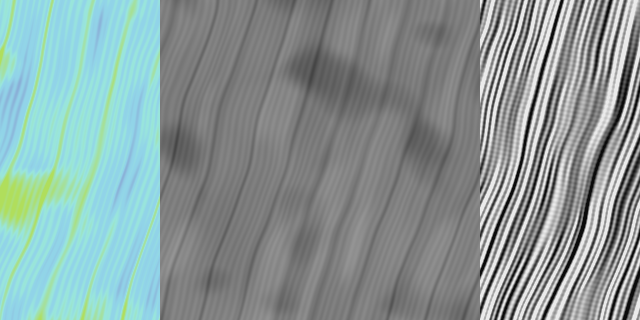
Write a Shadertoy shader that draws this texture map.

```glsl
// Leaning wood-like grain in three panels: a false-colour height map, the plain
// grey height, and a high-contrast relief. One height field feeds all panels:
// warped stripes, periodic grooves, soft dark hollows and long bright streaks.

const float TAU = 6.2831853;

float hash(vec2 p) {
    vec3 q = fract(p.xyx * vec3(0.1031, 0.1030, 0.0973));
    q += dot(q, q.yzx + 33.33);
    return fract((q.x + q.y) * q.z);
}

// Value noise with quintic blending, 0 to 1
float noise(vec2 p) {
    vec2 i = floor(p), f = fract(p);
    f = f * f * f * (f * (f * 6.0 - 15.0) + 10.0);
    return mix(mix(hash(i), hash(i + vec2(1, 0)), f.x),
               mix(hash(i + vec2(0, 1)), hash(i + vec2(1, 1)), f.x), f.y);
}

// Three rotated layers, which hide the square lattice
float softNoise(vec2 p) {
    mat2 turn = mat2(0.8, 0.6, -0.6, 0.8);
    vec2 q = turn * p, r = turn * q * 1.5;
    return 0.4 * noise(q) + 0.35 * noise(r + 17.0) + 0.25 * noise(turn * r * 1.3 + 41.0);
}

// Coordinate across the grain: slanted, with a slow wander and a small wiggle
float acrossGrain(vec2 p) {
    return p.x - 0.29 * p.y
         + 0.08 * softNoise(p * vec2(1.4, 2.2) + 7.0)
         + 0.022 * softNoise(p * vec2(3.5, 5.5) + 31.0);
}

// Fine stripes, -1 to 1, about six to each groove interval
float fineStripes(float u, float y) {
    float jitter = 3.2 * noise(vec2(u * 22.0, y * 2.6) + 50.0);
    return cos(TAU * 48.0 * u + jitter);
}

// Narrow dark valley at every groove, 0 to 1
float grooves(float u) {
    float d = fract(u * 8.2) - 0.5;
    return exp(-d * d / 0.0032);
}

// False colours from low (lime) through cyan to high (violet)
vec3 heightColour(float h) {
    vec3 c = mix(vec3(0.69, 0.87, 0.36), vec3(0.64, 0.88, 0.65), smoothstep(0.36, 0.43, h));
    c = mix(c, vec3(0.60, 0.90, 0.86), smoothstep(0.42, 0.47, h));
    c = mix(c, vec3(0.57, 0.83, 0.91), smoothstep(0.465, 0.51, h));
    return mix(c, vec3(0.52, 0.57, 0.79), smoothstep(0.515, 0.62, h));
}

void mainImage(out vec4 fragColor, in vec2 fragCoord) {
    vec2 p = fragCoord / iResolution.y;
    float u = acrossGrain(p);
    float stripe = fineStripes(u, p.y);
    float groove = grooves(u);

    // Shared height field
    float hollow = smoothstep(0.52, 0.84, softNoise(p * vec2(4.6, 5.0) + 13.0));
    float streak = smoothstep(0.5, 0.95, noise(vec2(u * 20.0, p.y * 4.5) + 80.0));
    float fibre = noise(vec2(u * 34.0, p.y * 5.0) + 230.0) - 0.5;
    float cloud = softNoise(p * vec2(3.5, 3.5) + 120.0) - 0.5;
    float height = 0.493 + 0.018 * stripe - 0.08 * groove - 0.12 * hollow
                 + 0.055 * streak + 0.03 * fibre + 0.07 * cloud;

    // Relief: uneven stripes in bands, faded in patches, with faint cross ripples
    float gain = mix(0.3, 1.0, smoothstep(0.3, 0.55, softNoise(vec2(u * 8.0, p.y * 4.0) + 200.0)));
    float band = cos(TAU * 20.5 * u + 3.0 * noise(vec2(u * 10.0, p.y * 2.0) + 90.0));
    float ripple = sin(TAU * (72.0 * p.y + 14.0 * u));
    float relief = 0.65 + gain * (0.36 * stripe + 0.2 * band) - 0.42 * groove
                 + 0.4 * (noise(vec2(u * 30.0, p.y * 3.0) + 160.0) - 0.5)
                 + 0.03 * ripple;
    relief = clamp(relief, 0.04, 0.92);

    // Panels split at one quarter and three quarters of the width
    vec2 edge = iResolution.x * vec2(0.25, 0.75);
    vec2 side = clamp(fragCoord.x - edge + 0.5, 0.0, 1.0);
    vec3 colour = mix(heightColour(height), vec3(height), side.x);
    colour = mix(colour, vec3(relief), side.y);
    fragColor = vec4(colour, 1.0);
}
```
